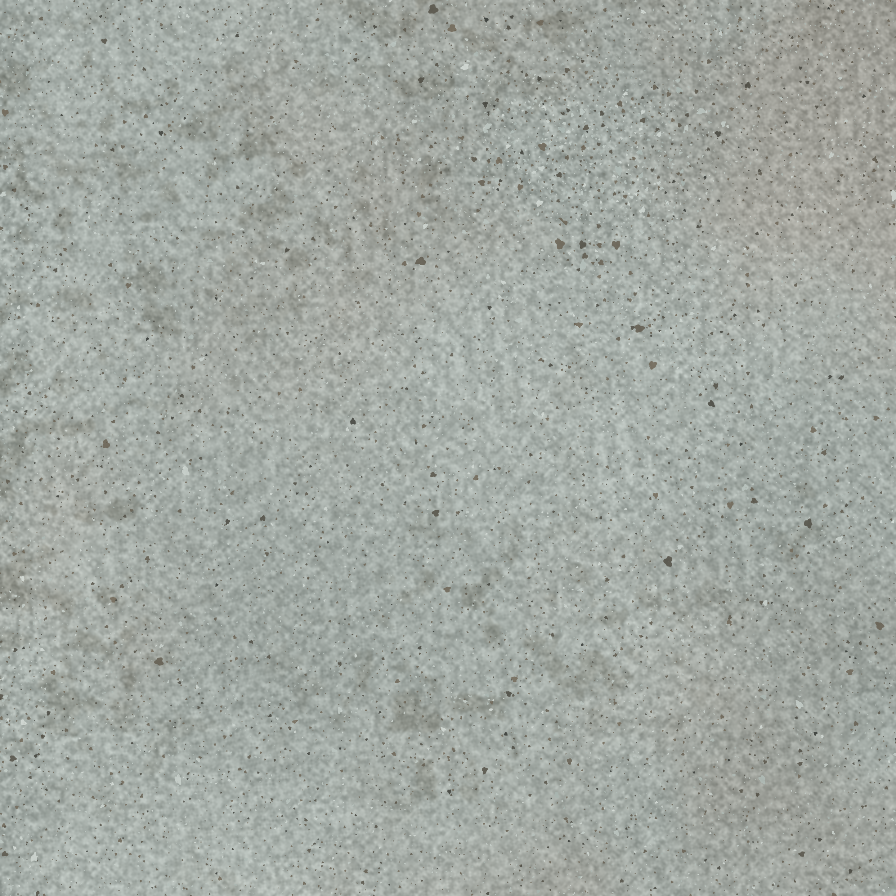
Reproduce this texture procedurally as a WebGL 2 fragment shader.

```glsl
#version 300 es
precision highp float;
// Weathered concrete: slow cool and warm stains, brownish blotches and fine sand,
// all from value noise. Mineral chips are jittered cells in rotated grids of
// several sizes, denser inside one exposed patch and along the left edge.

uniform vec2 u_resolution;
out vec4 fragColor;

const vec3 COOL_CEMENT = vec3(0.650, 0.683, 0.663);
const vec3 WARM_CEMENT = vec3(0.644, 0.644, 0.614);
const vec3 BLOTCH_TINT = vec3(0.075, 0.085, 0.095);
const vec3 INK_CHIP    = vec3(0.200, 0.215, 0.200);
const vec3 BROWN_CHIP  = vec3(0.460, 0.420, 0.355);
const vec3 GREY_CHIP   = vec3(0.660, 0.710, 0.690);
const vec3 WHITE_CHIP  = vec3(0.850, 0.875, 0.855);

const float STAIN_SCALE    = 2.6;
const float STAIN_CONTRAST = 0.13;
const float SAND_SCALE     = 200.0;
const float SAND_CONTRAST  = 0.23;
const float CHIP_OPACITY   = 0.85;
const vec2  PATCH_CENTRE   = vec2(0.69, 0.80);
const float PATCH_RADIUS   = 0.19;
const int   CHIP_LAYERS    = 4;
const float COARSEST_GRID  = 46.0;
const float GRID_RATIO     = 1.6;

float hash(vec2 p) {
  return fract(sin(dot(p, vec2(127.1, 311.7))) * 43758.5453);
}

float valueNoise(vec2 p) {
  vec2 cell = floor(p), f = fract(p);
  f = f * f * (3.0 - 2.0 * f);
  float low  = mix(hash(cell), hash(cell + vec2(1, 0)), f.x);
  float high = mix(hash(cell + vec2(0, 1)), hash(cell + vec2(1, 1)), f.x);
  return mix(low, high, f.y);
}

mat2 rotation(float angle) {
  float c = cos(angle), s = sin(angle);
  return mat2(c, s, -s, c);
}

float fbm(vec2 p) {
  float sum = 0.0, weight = 0.5;
  for (int i = 0; i < 4; i++) {
    sum += weight * valueNoise(p);
    p = rotation(0.6) * p * 2.03 + 17.3;
    weight *= 0.5;
  }
  return sum / 0.9375;
}

// How far the aggregate shows through the cement skin, 0 to 1.
float exposure(vec2 uv) {
  float ragged = fbm(uv * 7.0 + 31.0) - 0.5;
  float d = length((uv - PATCH_CENTRE) * vec2(1.0, 0.9)) / PATCH_RADIUS + ragged * 1.3;
  float edge = 0.45 * smoothstep(0.08, 0.02, uv.x + ragged * 0.08);
  float stray = 0.25 * smoothstep(0.52, 0.75, fbm(uv * 5.0 + 73.0));
  return clamp(exp(-d * d) + edge + stray, 0.0, 1.0);
}

// Chip colour in rgb and coverage in a, for one grid of scattered chips.
vec4 chipLayer(vec2 uv, float scale, float density, float bare, float seed) {
  vec2 p = rotation(0.5 + seed * 1.1) * uv * scale + seed * 19.7;
  vec2 cell = floor(p), key = cell + seed * 7.3;
  float present = step(hash(key), density);
  float size = hash(key + 11.3), tone = hash(key + 23.9), shade = hash(key + 37.1);
  vec2 centre = 0.32 + 0.36 * vec2(hash(key + 41.7), hash(key + 53.3));

  // Stretched, lobed outline
  vec2 q = rotation(shade * 6.283) * (p - cell - centre);
  q.x *= mix(1.0, 1.7, tone);
  float angle = atan(q.y, q.x + 1e-5);
  float lobes = 1.0 + 0.17 * sin(3.0 * angle + size * 40.0) + 0.1 * sin(5.0 * angle + tone * 50.0);
  float radius = mix(0.09, 0.27, size * size) * lobes;
  float blur = 0.55 * scale / u_resolution.y;
  float cover = smoothstep(blur, -blur, length(q) - radius);

  vec3 dark = mix(INK_CHIP, BROWN_CHIP, sqrt(shade));
  vec3 light = mix(GREY_CHIP, WHITE_CHIP, shade);
  vec3 colour = mix(dark, light, step(mix(0.55, 0.36, bare), tone));
  return vec4(colour, cover * present);
}

void main() {
  vec2 uv = gl_FragCoord.xy / u_resolution.y;
  float bare = exposure(uv);

  // Broad stains
  float hue = fbm(uv * STAIN_SCALE + 5.7);
  float stain = fbm(uv * STAIN_SCALE * 1.2 + 47.0) - 0.5;
  float cool = smoothstep(0.3, 0.7, hue + 0.18 * bare);
  vec3 colour = mix(WARM_CEMENT, COOL_CEMENT, cool) + stain * STAIN_CONTRAST;
  colour -= 0.035 * smoothstep(0.09, 0.0, uv.x + 0.05 * stain);

  // Worn blotches, gathered in loose regions
  float region = smoothstep(0.4, 0.68, fbm(uv * 3.6 + 91.0));
  float blotch = smoothstep(0.5, 0.72, fbm(uv * 42.0 + 13.0));
  colour -= BLOTCH_TINT * blotch * (0.15 + 0.85 * region);

  // Sand grain
  float sand = 0.6 * valueNoise(uv * SAND_SCALE) + 0.4 * valueNoise(rotation(0.7) * uv * SAND_SCALE * 1.9);
  colour += (sand - 0.5) * SAND_CONTRAST * (1.0 + 0.3 * bare);

  // Mineral chips, fine to coarse
  for (int i = CHIP_LAYERS - 1; i >= 0; i--) {
    float level = float(i);
    float scale = COARSEST_GRID * pow(GRID_RATIO, level);
    float density = 0.008 + 0.028 * level * level + 0.36 * bare * bare;
    vec4 chip = chipLayer(uv, scale, density, bare, level + 1.0);
    colour = mix(colour, chip.rgb, chip.a * CHIP_OPACITY);
  }

  fragColor = vec4(clamp(colour, 0.0, 1.0), 1.0);
}
```
